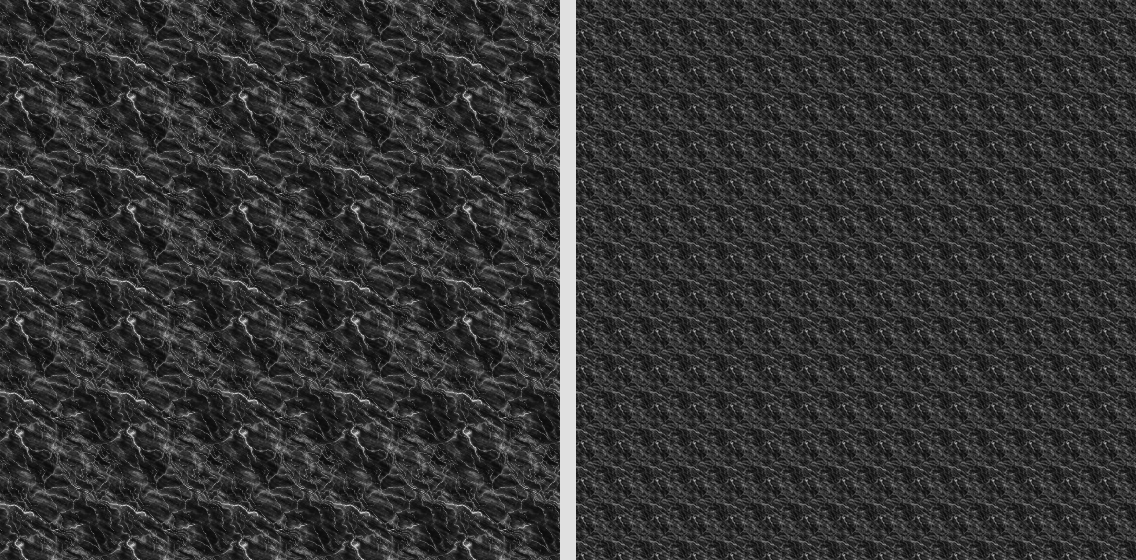
Left, the tile; right, the same tile 3 across and 3 down.
A WebGL 2 fragment shader for this texture:

```glsl
#version 300 es
precision highp float;
// Black marble with pale broken veins, a 5 by 5 grid of identical slabs.
// Wrapped noise gives smoke and slanted streaks, two sheared cell patterns give
// facets and cracks, and noise-bent segments give the main veins.

uniform vec2 u_resolution;
out vec4 outColor;

const float REPEATS = 5.0;
const vec3 BLACK_STONE = vec3(0.04);
const vec3 SMOKE_GRAY = vec3(0.31);
const vec3 VEIN_WHITE = vec3(0.78);
const float VEIN_WIDTH = 0.0065;   // in slab units
const float HALO_WIDTH = 0.03;
const float HALO_STRENGTH = 0.15;
const float BEND = 0.17;           // how far noise displaces the veins
const float CRACK_WIDTH = 0.035;   // in cell units
const float FINE_CRACK_WIDTH = 0.06;
const float FILAMENT_WIDTH = 0.011;
const float GRAIN = 0.6;           // relative to the local tone
const float TAU = 6.28318;

float hash(vec2 cell, float seed) {
    vec3 h = fract(vec3(cell, seed + 1.0) * 0.1031);
    h += dot(h, h.yzx + 33.33);
    return fract((h.x + h.y) * h.z);
}

// Value noise that wraps after a whole number of cells
float noise(vec2 p, vec2 period, float seed) {
    vec2 i = floor(p), f = fract(p);
    f = f * f * (3.0 - 2.0 * f);
    vec2 lo = mod(i, period), hi = mod(i + 1.0, period);
    return mix(mix(hash(lo, seed), hash(vec2(hi.x, lo.y), seed), f.x),
               mix(hash(vec2(lo.x, hi.y), seed), hash(hi, seed), f.x), f.y);
}

float fbm(vec2 p, vec2 period, float seed) {
    float sum = 0.0, total = 0.0, amplitude = 1.0;
    for (int k = 0; k < 4; k++) {
        sum += amplitude * noise(p * period, period, seed + float(k));
        total += amplitude;
        period *= 2.0;
        amplitude *= 0.56;
    }
    return sum / total;
}

// Wrapped cell pattern: x = gap to the nearest border, y = random cell value
vec2 facets(vec2 p, vec2 period, float seed) {
    vec2 i = floor(p * period), f = fract(p * period);
    float nearest = 9.0, second = 9.0, value = 0.0;
    for (int y = -1; y <= 1; y++)
    for (int x = -1; x <= 1; x++) {
        vec2 o = vec2(x, y), c = mod(i + o, period);
        float d = length(o + vec2(hash(c, seed), hash(c, seed + 1.0)) - f);
        second = min(second, max(d, nearest));
        if (d < nearest) {
            nearest = d;
            value = hash(c, seed + 2.0);
        }
    }
    return vec2(second - nearest, value);
}

// Segment repeated in every slab: x = bright core, y = soft halo
vec2 vein(vec2 p, vec2 a, vec2 b, float strength) {
    vec2 halfway = 0.5 * (b - a), d = p - 0.5 * (a + b);
    d -= round(d);
    float t = clamp(dot(d, halfway) / dot(halfway, halfway), -1.0, 1.0);
    float r = length(d - halfway * t);
    float taper = 1.0 - 0.4 * pow(t, 4.0);
    return strength * taper * exp(-r / vec2(VEIN_WIDTH, HALO_WIDTH));
}

vec2 mainVeins(vec2 p) {
    // Long descending vein and its parallel companion
    vec2 v = vein(p, vec2(0.49, 0.82), vec2(0.97, 0.51), 0.75);
    v = max(v, vein(p, vec2(0.97, 0.51), vec2(1.32, 0.39), 1.0));
    v = max(v, vein(p, vec2(1.32, 0.39), vec2(1.47, 0.28), 0.9));
    v = max(v, vein(p, vec2(1.47, 0.28), vec2(1.73, 0.30), 0.75));
    v = max(v, vein(p, vec2(0.67, 0.73), vec2(0.93, 0.53), 0.6));
    // Steep vein
    v = max(v, vein(p, vec2(0.97, 0.49), vec2(1.12, 0.22), 0.55));
    v = max(v, vein(p, vec2(1.12, 0.22), vec2(1.32, -0.12), 0.8));
    // Side branches
    v = max(v, vein(p, vec2(1.47, 0.07), vec2(1.38, -0.12), 0.55));
    v = max(v, vein(p, vec2(0.99, 0.79), vec2(0.86, 0.62), 0.55));
    v = max(v, vein(p, vec2(0.82, 0.01), vec2(1.12, 0.17), 0.5));
    v = max(v, vein(p, vec2(1.23, 0.55), vec2(1.60, 0.66), 0.5));
    v = max(v, vein(p, vec2(1.23, 0.33), vec2(1.49, 0.12), 0.5));
    return max(v, vein(p, vec2(1.54, 0.38), vec2(1.73, 0.47), 0.55));
}

void main() {
    vec2 p = fract(gl_FragCoord.xy / u_resolution * REPEATS);
    vec2 bent = p + BEND * (vec2(fbm(p, vec2(7.0), 3.0), fbm(p, vec2(7.0), 11.0)) - 0.5);
    // Whole-number shears keep the wrap while slanting down to the right
    vec2 steep = vec2(bent.x, bent.x + bent.y);
    vec2 shallow = vec2(p.x + 2.0 * p.y, p.x) + 0.4 * (bent - p);

    // Stone body: smoke, brushed streaks, facet tones and fine grain
    float smoke = fbm(bent, vec2(7.0), 21.0);
    float streak = fbm(shallow, vec2(17.0, 6.0), 31.0);
    float band = 1.0 + 0.25 * cos(TAU * (p.y - 0.93));
    vec2 facet = facets(steep, vec2(4.0, 5.0), 41.0);
    float grain = noise(p * 56.0, vec2(56.0), 51.0) - 0.5;
    float body = smoke * smoke * band * (4.0 * streak * streak) * (0.75 + 0.5 * facet.y);

    // Broken cracks along facets, short fine cracks and thin filaments
    float wear = smoothstep(0.38, 0.62, fbm(p, vec2(6.0), 61.0));
    float cracks = 0.55 * wear * exp(-facet.x / CRACK_WIDTH);
    float fine = facets(steep, vec2(8.0, 11.0), 46.0).x;
    float patches = smoothstep(0.45, 0.7, fbm(p, vec2(5.0), 91.0));
    float fineCracks = 0.5 * patches * exp(-fine / FINE_CRACK_WIDTH);
    float thread = abs(fbm(steep, vec2(4.0, 6.0), 71.0) - 0.5);
    float filaments = 0.33 * (1.0 - wear) * exp(-thread / FILAMENT_WIDTH);
    float broken = smoothstep(0.25, 0.7, fbm(p, vec2(15.0), 81.0));
    vec2 main = mainVeins(bent);
    float veins = main.x * (0.25 + 1.1 * broken) + main.y * HALO_STRENGTH * 2.0 * streak * broken;

    vec3 color = (BLACK_STONE + SMOKE_GRAY * body) * (1.0 + GRAIN * grain);
    float light = max(max(veins, fineCracks), max(cracks, filaments));
    outColor = vec4(mix(color, VEIN_WHITE, clamp(light, 0.0, 1.0)), 1.0);
}
```
